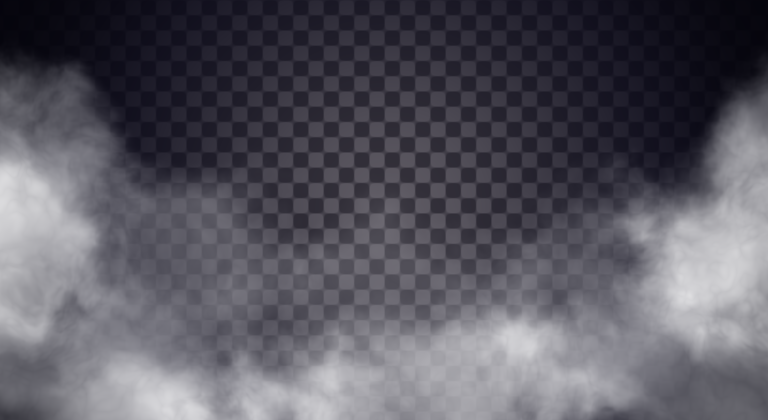
A Shadertoy shader for this background:

```glsl
// Pale smoke banks rising around a dim, softly lit checkerboard.

const float CELLS = 27.55;                     // checker cells per canvas height
const vec2  CELL_SHIFT = vec2(0.956, 13.777);
const vec2  GLOW_CENTER = vec2(0.01, 0.0);
const float GLOW_FALLOFF = 3.2;
const vec3  NIGHT = vec3(0.026, 0.022, 0.082);
const vec3  GLOW_LIGHT = vec3(0.335, 0.325, 0.300);
const vec3  GLOW_DARK = vec3(0.175, 0.168, 0.145);
const vec3  SMOKE_SHADE = vec3(0.70, 0.70, 0.73);
const vec3  SMOKE_BRIGHT = vec3(0.96, 0.96, 0.965);
const float WARP = 0.13;                       // how far smoke edges wander
const float RAGGED = 0.75;                     // roughness of puff outlines

float hash(vec2 p) {
    return fract(sin(dot(p, vec2(127.1, 311.7))) * 43758.5453);
}

float noise(vec2 p) {
    vec2 i = floor(p), f = fract(p);
    f = f * f * (3.0 - 2.0 * f);
    return mix(mix(hash(i), hash(i + vec2(1, 0)), f.x),
               mix(hash(i + vec2(0, 1)), hash(i + vec2(1, 1)), f.x), f.y);
}

float fbm(vec2 p) {
    float sum = 0.0, amp = 0.5;
    for (int i = 0; i < 5; i++) {
        sum += amp * noise(p);
        p = mat2(1.6, 1.2, -1.2, 1.6) * p + 7.3;
        amp *= 0.5;
    }
    return sum;
}

// Rounded lumps with creases between them
float billow(vec2 p) {
    float sum = 0.0, amp = 0.5;
    for (int i = 0; i < 4; i++) {
        sum += amp * abs(2.0 * noise(p) - 1.0);
        p = mat2(1.6, 1.2, -1.2, 1.6) * p + 3.1;
        amp *= 0.5;
    }
    return sum;
}

// Soft ellipse with a ragged rim
float puff(vec2 p, vec2 center, vec2 radius, float rough) {
    float d = length((p - center) / radius) + rough;
    return 1.0 - smoothstep(0.4, 1.2, d);
}

vec3 checkerboard(vec2 p) {
    vec2 q = vec2(p.x, -p.y) * CELLS + CELL_SHIFT;
    vec2 wave = sin(3.14159 * q);
    float blur = 3.14159 * CELLS / iResolution.y;
    float light = smoothstep(-blur, blur, wave.x * wave.y);
    vec2 d = p - GLOW_CENTER;
    float glow = exp(-GLOW_FALLOFF * dot(d, d));
    vec3 night = NIGHT * (1.0 - 0.45 * smoothstep(0.6, 1.0, length(d)));
    return night + mix(GLOW_DARK, GLOW_LIGHT, light) * glow;
}

// Coverage in x, brightness in y
vec2 smoke(vec2 p) {
    vec2 drift = vec2(fbm(p * 4.0 + 2.0), fbm(p * 4.0 + 19.0)) - 0.48;
    vec2 w = p + WARP * drift;
    float rough = (fbm(w * 7.0 + 31.0) - 0.48) * RAGGED;
    float lumps = billow(w * 6.0 + 11.0);

    // Bright banks
    float left = puff(w, vec2(-0.89, 0.02), vec2(0.27, 0.34), rough);
    float leftCore = puff(w, vec2(-0.92, -0.08), vec2(0.20, 0.24), rough);
    float leftFoot = puff(w, vec2(-0.57, -0.48), vec2(0.24, 0.15), rough);
    float middle = puff(w, vec2(0.14, -0.43), vec2(0.43, 0.21), rough);
    float right = puff(w, vec2(0.84, -0.14), vec2(0.27, 0.28), rough);
    float rightTop = puff(w, vec2(0.95, 0.12), vec2(0.19, 0.28), rough);

    // Thin haze and base layers
    float leftBase = puff(w, vec2(-0.74, -0.38), vec2(0.48, 0.27), rough);
    float leftHaze = puff(w, vec2(-0.47, -0.19), vec2(0.32, 0.31), rough);
    float gapHaze = puff(w, vec2(-0.26, -0.47), vec2(0.30, 0.20), rough);
    float midHaze = puff(w, vec2(0.06, -0.23), vec2(0.36, 0.24), rough);
    float rightHaze = puff(w, vec2(0.47, -0.26), vec2(0.34, 0.30), rough);
    float rightBase = puff(w, vec2(0.74, -0.42), vec2(0.42, 0.25), rough);

    // Layers dim what lies behind them
    float clear = (1.0 - 0.72 * left) * (1.0 - 0.55 * leftCore);
    clear *= (1.0 - 0.50 * leftFoot) * (1.0 - 0.58 * middle);
    clear *= (1.0 - 0.76 * right) * (1.0 - 0.55 * rightTop);
    clear *= (1.0 - 0.56 * leftBase) * (1.0 - 0.33 * leftHaze);
    clear *= (1.0 - 0.42 * gapHaze) * (1.0 - 0.24 * midHaze);
    clear *= (1.0 - 0.36 * rightHaze) * (1.0 - 0.50 * rightBase);

    // Darker pockets
    float pocket = 0.35 * puff(w, vec2(-0.23, -0.28), vec2(0.12, 0.10), rough);
    pocket += 0.45 * puff(w, vec2(-0.90, -0.52), vec2(0.22, 0.09), rough);
    float cover = (1.0 - clear) * (1.0 - pocket) * (0.84 + 0.42 * lumps);

    float core = max(max(leftCore, right), 0.75 * max(middle, leftFoot));
    float brightness = 0.12 + 0.72 * core + 0.5 * (lumps - 0.3) - 0.3 * rough;
    return clamp(vec2(cover, brightness), 0.0, 1.0);
}

void mainImage(out vec4 fragColor, in vec2 fragCoord) {
    vec2 p = (fragCoord - 0.5 * iResolution.xy) / iResolution.y;
    vec2 s = smoke(p);
    vec3 color = mix(checkerboard(p), mix(SMOKE_SHADE, SMOKE_BRIGHT, s.y), s.x);
    fragColor = vec4(color, 1.0);
}
```
